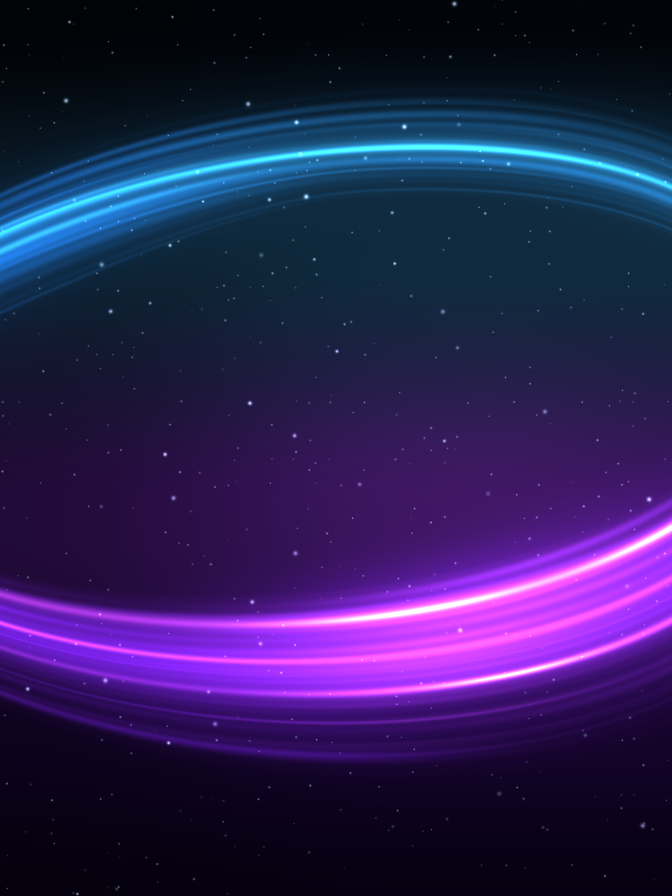
Reproduce this background procedurally as a WebGL 1 fragment shader.

```glsl
precision highp float;
uniform vec2 u_resolution;

#define RING_X 0.434
#define RING_RADIUS 0.729
#define RING_HEIGHT 0.240
#define STRANDS 26
#define CYAN vec3(0.24, 0.78, 0.98)
#define BLUE vec3(0.10, 0.42, 0.82)
#define VIOLET vec3(0.40, 0.11, 0.78)
#define PINK vec3(0.90, 0.32, 0.88)
#define STAR_TINT vec3(0.75, 0.85, 1.0)

float hash(vec2 p) {
  return fract(sin(dot(p, vec2(127.1, 311.7))) * 43758.547);
}

// Soft bump of the given half width
float bump(float d, float width) {
  d /= width;
  return exp(-d * d);
}

// Fine threads scattered across a band, each fading along x
float strands(float d, float x, float inner, float outer, float seed) {
  float sum = 0.0;
  for (int i = 0; i < STRANDS; i++) {
    float k = float(i);
    float offset = mix(inner, outer, (k + hash(vec2(k, seed))) / float(STRANDS));
    float weight = hash(vec2(seed, k + 3.0));
    float width = mix(0.0012, 0.0045, hash(vec2(k + 7.0, seed)));
    float fade = 0.6 + 0.4 * sin(x * 4.0 + k * 2.4 + seed);
    sum += weight * weight * fade * bump(d - offset, width);
  }
  return sum;
}

// One star per occupied cell, radius in canvas widths
float stars(vec2 p, float cells, float density, float radius) {
  vec2 id = floor(p * cells);
  vec2 center = 0.2 + 0.6 * vec2(hash(id + 1.7), hash(id + 9.2));
  float size = radius * mix(0.6, 1.2, hash(id + 4.4));
  float light = mix(0.25, 1.0, hash(id + 6.1));
  float dist = length(fract(p * cells) - center) / cells;
  return step(hash(id), density) * light * bump(dist, size);
}

// Dark sky, teal above and purple below, dimmer on the left
vec3 sky(vec2 uv) {
  vec3 c = mix(vec3(0.025, 0.004, 0.07), vec3(0.08, 0.015, 0.17), smoothstep(0.0, 0.2, uv.y));
  c = mix(c, vec3(0.19, 0.06, 0.32), smoothstep(0.18, 0.40, uv.y));
  c = mix(c, vec3(0.11, 0.11, 0.25), smoothstep(0.44, 0.61, uv.y));
  c = mix(c, vec3(0.06, 0.16, 0.235), smoothstep(0.56, 0.70, uv.y));
  c = mix(c, vec3(0.004, 0.015, 0.035), smoothstep(0.74, 0.98, uv.y));
  c *= mix(0.68, 1.0, smoothstep(0.0, 0.6, uv.x));
  vec2 haze = (uv - vec2(0.72, 0.46)) / vec2(0.35, 0.13);
  return c + vec3(0.06, 0.03, 0.07) * exp(-dot(haze, haze));
}

// Cyan arc: d is positive outside the ring
vec3 upperArc(float d, float x) {
  float left = 1.0 - smoothstep(0.0, 0.55, x);
  d /= d < 0.0 ? 1.0 + 0.7 * left : 1.0 + 0.3 * x;
  float power = mix(0.55, 1.0, left);
  vec3 tint = mix(mix(BLUE, CYAN, 0.35), BLUE, left);
  vec3 c = tint * power * (0.38 * bump(d + 0.004, 0.030) + 0.10 * bump(d, 0.065));
  c += tint * power * strands(d, x, -0.052, 0.055, 2.0) * bump(d, 0.055) * 0.85;
  c += CYAN * left * (0.55 * bump(d + 0.011, 0.0025) + 0.4 * bump(d - 0.007, 0.003));
  float hot = 0.55 + 0.45 * bump(x - 0.65, 0.28);
  c += CYAN * hot * (0.85 * bump(d, 0.0030) + 0.28 * bump(d, 0.010));
  return c;
}

// Violet arc: d is positive outside the ring
vec3 lowerArc(float d, float x) {
  d /= 0.8 + 0.6 * x;
  float heat = bump(x - 0.68, 0.30);
  float body = smoothstep(-0.025, 0.015, d) * (1.0 - smoothstep(0.055, 0.10, d));
  float skirt = smoothstep(0.0, 0.05, d) * (1.0 - smoothstep(0.08, 0.17, d));
  vec3 c = mix(VIOLET * 0.55, vec3(0.50, 0.17, 0.68), heat) * body;
  c += VIOLET * skirt * mix(0.22, 0.34, bump(x - 0.4, 0.35));
  c += VIOLET * 0.55 * bump(min(d, 0.0), 0.045) * heat * (1.0 - smoothstep(0.0, 0.03, d));
  c += mix(VIOLET, PINK, 0.6 * heat) * strands(d, x, -0.035, 0.155, 5.0)
     * (1.0 - smoothstep(0.06, 0.18, d)) * mix(0.45, 0.65, heat);

  // Bright edges, whitening where they flare
  float flare = bump(x - 0.62, 0.17) + bump(x - 1.02, 0.16);
  c += PINK * (0.45 + 0.4 * flare) * bump(d, 0.0055);
  c += vec3(0.8, 0.75, 0.8) * flare * bump(d, 0.0030);
  c += PINK * mix(0.6, 0.35, x) * bump(d - 0.040, 0.0032);
  float rim = smoothstep(0.3, 0.65, x);
  c += PINK * (0.2 + 0.5 * rim) * bump(d - 0.074, 0.0035);
  c += vec3(0.7) * bump(x - 0.76, 0.11) * bump(d - 0.074, 0.0020);
  c += VIOLET * 0.35 * (1.0 - smoothstep(0.4, 0.85, x)) * bump(d - 0.137, 0.005);
  return c;
}

void main() {
  vec2 uv = gl_FragCoord.xy / u_resolution;
  vec2 p = gl_FragCoord.xy / u_resolution.x;

  // Tilted half ellipses forming the ring
  float u = (uv.x - RING_X) / RING_RADIUS;
  float rise = RING_HEIGHT * sqrt(max(0.0, 1.0 - u * u));
  float upper = 0.586 + 0.0686 * u + rise;
  float lower = 0.544 + 0.0240 * u - rise;

  vec3 color = sky(uv);
  color += upperArc(uv.y - upper, uv.x);
  color += lowerArc(lower - uv.y, uv.x);

  float light = 0.55 * stars(p, 58.0, 0.11, 0.0014);
  light += 0.95 * stars(p + 0.37, 14.0, 0.26, 0.0027);
  color += STAR_TINT * light;
  gl_FragColor = vec4(min(color, 1.0), 1.0);
}
```
